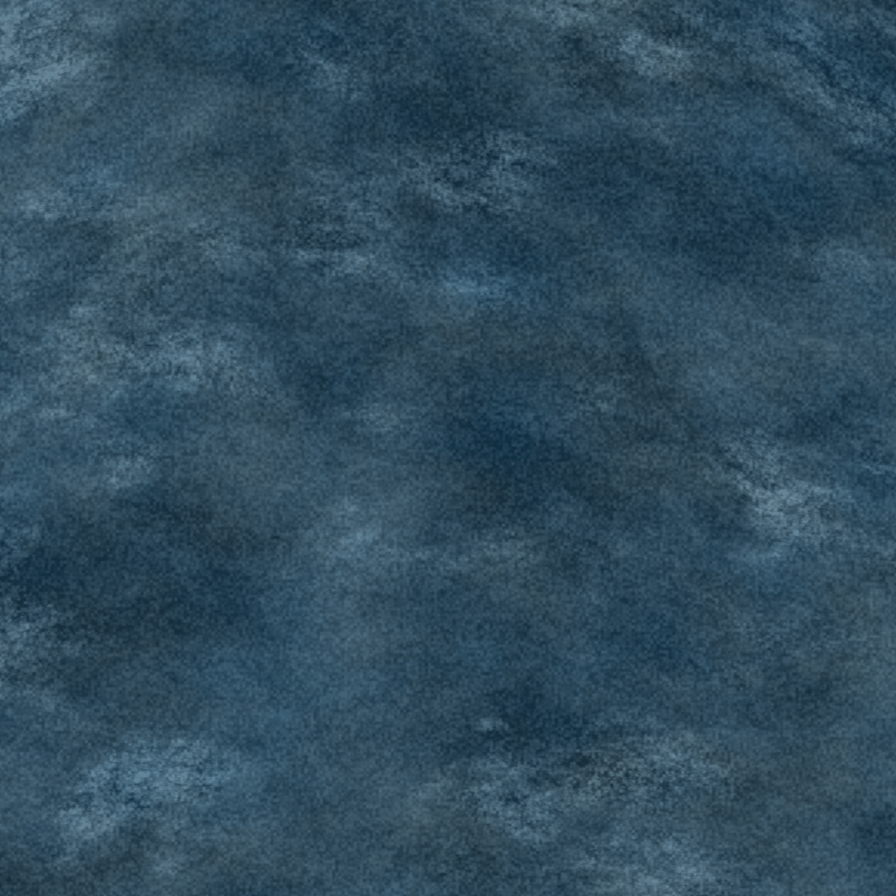
Give the GLSL for this texture, as a three.js fragment shader.

```glsl
// Mottled slate-blue dyed hide: layered noise clouds bent along sweeping folds,
// pale rubbed patches with brushed streaks and cellular creases,
// and a fine pebbled grain over everything.

varying vec2 vUv;

const vec3 DEEP_BLUE = vec3(0.138, 0.243, 0.307);
const vec3 PALE_BLUE = vec3(0.33, 0.45, 0.52);
const vec3 COOL_SHIFT = vec3(-0.055, 0.0, 0.05);

float hash(vec2 cell) {
  vec3 h = fract(vec3(cell.xyx) * 0.1031);
  h += dot(h, h.yzx + 33.33);
  return fract((h.x + h.y) * h.z);
}

vec2 hash2(vec2 cell) {
  return vec2(hash(cell), hash(cell + 71.7));
}

float valueNoise(vec2 p) {
  vec2 cell = floor(p);
  vec2 f = fract(p);
  vec2 w = f * f * f * (f * (f * 6.0 - 15.0) + 10.0);
  float low = mix(hash(cell), hash(cell + vec2(1.0, 0.0)), w.x);
  float high = mix(hash(cell + vec2(0.0, 1.0)), hash(cell + 1.0), w.x);
  return mix(low, high, w.y);
}

// Layered noise, normalised to 0..1; each layer is turned a little.
float cloudNoise(vec2 p, float gain) {
  float sum = 0.0;
  float total = 0.0;
  float weight = 1.0;
  for (int i = 0; i < 6; i++) {
    sum += weight * valueNoise(p);
    total += weight;
    weight *= gain;
    p = mat2(0.94, 0.34, -0.34, 0.94) * p * 2.03 + 17.3;
  }
  return sum / total;
}

// Distances to the nearest and second nearest cell points.
vec2 cellular(vec2 p) {
  vec2 cell = floor(p);
  vec2 nearest = vec2(8.0);
  for (int y = -1; y <= 1; y++) {
    for (int x = -1; x <= 1; x++) {
      vec2 id = cell + vec2(float(x), float(y));
      float d = length(id + hash2(id) - p);
      nearest.y = min(nearest.y, max(nearest.x, d));
      nearest.x = min(nearest.x, d);
    }
  }
  return nearest;
}

// Bends space so streaks rise gently at left and fall away at right.
vec2 bendAlongFolds(vec2 p) {
  float sweep = 0.2 * p.x - 0.42 * p.x * p.x * (0.4 + 0.6 * p.y);
  vec2 sway = vec2(sin(p.y * 9.0 + p.x * 4.0), sin(p.x * 11.0 - p.y * 5.0));
  sway += 0.5 * sin(p.yx * 23.0 + sway * 1.7);
  return vec2(p.x, p.y - sweep) + 0.012 * sway;
}

// Lit edge on one side of a fold line and shade on the other.
float foldShading(vec2 p) {
  float height = cloudNoise(p, 0.42) - 0.5;
  return height / (0.006 + height * height * 12.0) * 0.13;
}

// Thin broken crease lines between stretched cells.
float creaseLines(vec2 p, float wobble) {
  vec2 d = cellular(p + wobble);
  return 1.0 - smoothstep(0.02, 0.24, d.y - d.x);
}

// Soft pebbles mixed with fibre noise, centred on zero.
float pebbleGrain(vec2 p) {
  float pebbles = 0.45 - cellular(p * 170.0).x;
  float fibres = valueNoise(p * 290.0 + 9.0) - 0.5;
  float weave = valueNoise(p * vec2(120.0, 160.0)) - 0.5;
  return 0.3 * pebbles + 0.48 * fibres + 0.14 * weave;
}

void main() {
  vec2 bent = bendAlongFolds(vUv);

  // Broad mottling and the rubbed patches riding on it
  float clouds = cloudNoise(bent * vec2(4.8, 6.2) + 3.1, 0.56);
  float smudges = cloudNoise(bent * vec2(11.0, 15.0) + 41.0, 0.6);
  float rubbed = cloudNoise(bent * vec2(5.4, 8.5) + 23.0, 0.58);
  float patches = smoothstep(0.46, 0.76, rubbed);

  // Brushed detail, strongest where the dye is rubbed away
  float streaks = cloudNoise(bent * vec2(30.0, 62.0) + 8.0, 0.7) - 0.5;
  float creases = creaseLines(bent * vec2(38.0, 76.0), 2.2 * smudges);
  float brushed = patches * (0.42 + 1.5 * streaks - 0.16 * creases);

  // Folds gather towards the upper right
  float foldArea = smoothstep(0.35, 1.0, 0.65 * vUv.x + 0.45 * vUv.y);
  float folds = foldArea * foldShading(bent * vec2(2.3, 6.5) + 12.0);

  float tone = 0.19 + 1.15 * (clouds - 0.5) + 0.7 * (smudges - 0.5);
  tone += brushed + 0.35 * streaks + 0.1 * folds;
  tone = max(tone, -0.08 + 0.25 * tone);
  tone += pebbleGrain(vUv) * (0.9 + 0.6 * patches);
  tone = clamp(tone, -0.3, 1.3);

  // Dye drifts between clear blue and grey
  float dye = cloudNoise(bent * vec2(7.0, 10.0) + 57.0, 0.6) - 0.45;
  vec3 color = mix(DEEP_BLUE, PALE_BLUE, tone) + COOL_SHIFT * dye;
  gl_FragColor = vec4(color, 1.0);
}
```
